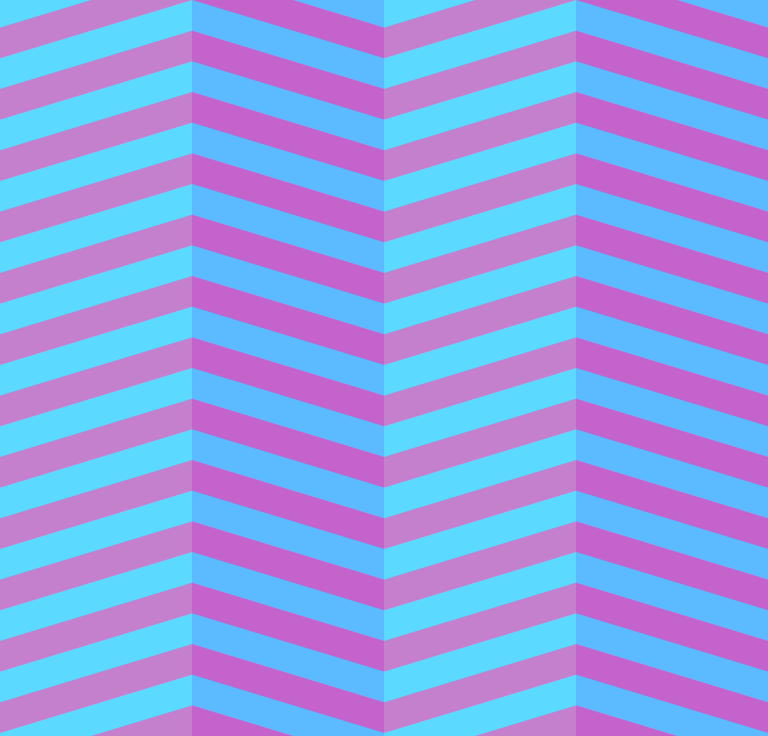
A Shadertoy shader for this pattern:

```glsl
// Coverage of the first half of each unit period, with an edge of the given width
float halfBand(float phase, float edgeWidth) {
    float edgeDistance = 0.25 - abs(fract(phase + 0.25) - 0.5);
    return clamp(edgeDistance / edgeWidth + 0.5, 0.0, 1.0);
}

void mainImage(out vec4 fragColor, in vec2 fragCoord) {
    vec2 uv = fragCoord / iResolution.xy;

    // Two folds across: 1 in the valleys, 0 on the ridges
    float fold = abs(2.0 * fract(uv.x * 2.0) - 1.0);
    float lit = halfBand(uv.x * 2.0, 2.0 / iResolution.x);

    // Twelve stripe pairs down, slanted along the folds
    float phase = (1.0 - uv.y) * 12.0 - 0.95 * fold;
    float blueStripe = halfBand(phase, length(vec2(3.8, 12.0) / iResolution.xy));

    // Lit and shaded faces of each stripe
    vec3 purple = mix(vec3(0.77, 0.39, 0.80), vec3(0.77, 0.50, 0.80), lit);
    vec3 blue = mix(vec3(0.36, 0.73, 1.0), vec3(0.36, 0.85, 1.0), lit);

    fragColor = vec4(mix(purple, blue, blueStripe), 1.0);
}
```
